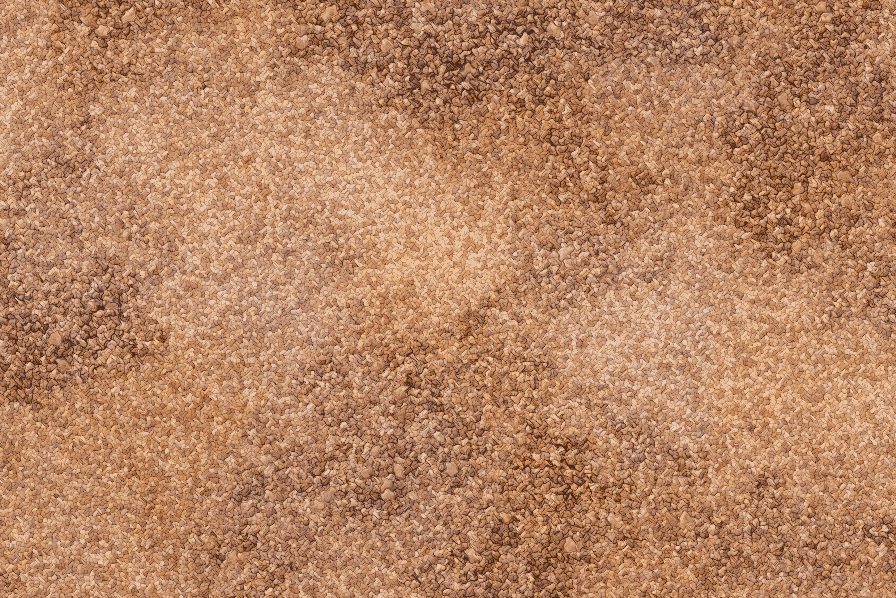
A Shadertoy shader for this texture:

```glsl
// Dry, crumbly brown earth: fine grit, coarser clods, pale dusty drifts and small cracks.

// Cells per canvas height
const float GRIT_SCALE = 140.0;
const float CLOD_SCALE = 74.0;
const float PEBBLE_SCALE = 50.0;
const float CRACK_SCALE = 19.0;

// Tone balance
const float BASE_TONE = 0.74;
const float DRIFT_CONTRAST = 0.42;
const float BAND_CONTRAST = 0.17;
const float GRIT_CONTRAST = 0.44;
const float CLOD_CONTRAST = 0.34;
const float GAP_SHADOW = 0.32;
const float PEBBLE_SHARE = 0.08;
const vec2 LIGHT = vec2(-0.5, 0.86);
const vec3 DUST_TINT = vec3(-0.02, 0.045, 0.13);

// Soil colours from deep shadow to sunlit dust
const vec3 SOIL[6] = vec3[6](
    vec3(0.30, 0.16, 0.10), vec3(0.47, 0.29, 0.20), vec3(0.62, 0.41, 0.29),
    vec3(0.74, 0.525, 0.385), vec3(0.83, 0.63, 0.47), vec3(0.91, 0.77, 0.65));

struct Grain {
    float gap;   // 0 on the border between grains
    float tone;  // random brightness
    float hue;   // random tint
    float lit;   // slope towards the light
};

vec3 hash3(vec2 p) {
    vec3 q = fract(p.xyx * vec3(0.1031, 0.1030, 0.0973));
    q += dot(q, q.yxz + 33.33);
    return fract((q.xxy + q.yzz) * q.zyx);
}

// Cellular noise: nearest grain and its distance to the next one
Grain grainAt(vec2 p) {
    vec2 cell = floor(p);
    float near = 8.0, next = 8.0;
    vec2 nearCell = cell, offset = vec2(0.0);
    for (int y = -1; y <= 1; y++)
    for (int x = -1; x <= 1; x++) {
        vec2 c = cell + vec2(x, y);
        vec2 d = p - c - 0.08 - 0.84 * hash3(c).xy;
        float dist = length(d);
        if (dist < near) {
            next = near;
            near = dist;
            nearCell = c;
            offset = d;
        } else {
            next = min(next, dist);
        }
    }
    vec3 r = hash3(nearCell + 57.0);
    return Grain(next - near, r.x, r.y, dot(offset, LIGHT));
}

// Smooth cellular noise: random cell values blended by distance
float blend(vec2 p) {
    vec2 cell = floor(p);
    float sum = 0.025, weight = 0.05;
    for (int y = -1; y <= 1; y++)
    for (int x = -1; x <= 1; x++) {
        vec2 c = cell + vec2(x, y);
        vec3 r = hash3(c + 19.0);
        vec2 d = p - c - 0.15 - 0.7 * r.xy;
        float w = max(1.0 - dot(d, d), 0.0);
        sum += w * w * r.z;
        weight += w * w;
    }
    return sum / weight;
}

float drifts(vec2 p) {
    p += 0.03 * sin(p.yx * 17.0 + 1.3) + 0.012 * sin(p.yx * 43.0);
    return 0.45 * blend(p * 4.0 + 3.0) + 0.3 * blend(p * 9.0 + 40.0)
         + 0.25 * blend(p * 23.0 + 80.0);
}

vec3 soilColour(float tone) {
    float s = clamp(tone, 0.0, 1.0) * 5.0;
    int i = min(int(s), 4);
    return mix(SOIL[i], SOIL[i + 1], s - float(i));
}

void mainImage(out vec4 fragColor, in vec2 fragCoord) {
    vec2 uv = fragCoord / iResolution.xy;
    vec2 p = fragCoord / iResolution.y;

    // Broad pale band falling to the right, and cloudy drifts
    float across = (uv.y - 0.76 + 0.48 * uv.x + 0.04 * sin(uv.x * 11.0)) / 0.24;
    float band = exp(-across * across);
    float drift = drifts(p);
    float rough = smoothstep(0.62, 0.32, drift + 0.2 * (band - 0.4));
    float tone = BASE_TONE + DRIFT_CONTRAST * (drift - 0.5) + BAND_CONTRAST * (band - 0.42);

    // Fine grit everywhere
    vec2 wobble = 0.002 * sin(p.yx * 190.0) + 0.0015 * sin(p.yx * 410.0 + p * 90.0);
    Grain grit = grainAt((p + wobble) * GRIT_SCALE);
    tone += GRIT_CONTRAST * (grit.tone - 0.5) + 0.16 * grit.lit;
    tone -= GAP_SHADOW * smoothstep(0.26, 0.0, grit.gap);

    // Clods with shaded joints, strongest on rough ground
    Grain clod = grainAt((p + wobble) * CLOD_SCALE + 31.0);
    float clodTone = CLOD_CONTRAST * (clod.tone - 0.5) + 0.25 * clod.lit
                   - 0.42 * smoothstep(0.22, 0.0, clod.gap);
    tone += clodTone * mix(0.35, 1.0, rough);

    // Scattered pale pebbles
    Grain pebble = grainAt((p + wobble) * PEBBLE_SCALE + 70.0);
    float chosen = step(1.0 - PEBBLE_SHARE, pebble.tone) * rough;
    float body = smoothstep(0.08, 0.2, pebble.gap);
    float pebbleTone = mix(0.25, 0.82 + 0.35 * pebble.lit + 0.25 * (grit.tone - 0.5), body);
    tone = mix(tone, pebbleTone, 0.75 * chosen);

    // Short broken cracks
    Grain crack = grainAt((p + 2.0 * wobble) * CRACK_SCALE + 11.0);
    float broken = smoothstep(0.62, 0.78, blend(p * 6.0 + 120.0)) * rough;
    tone -= 0.45 * broken * smoothstep(0.09, 0.02, crack.gap);

    // Tint drifts between orange clay and pinkish dust
    float hue = 0.65 * grit.hue + 0.35 * clod.hue - 0.5 + 0.5 * (blend(p * 5.0 + 200.0) - 0.5);
    vec3 colour = soilColour(tone) + DUST_TINT * hue;
    fragColor = vec4(clamp(colour, 0.0, 1.0), 1.0);
}
```
